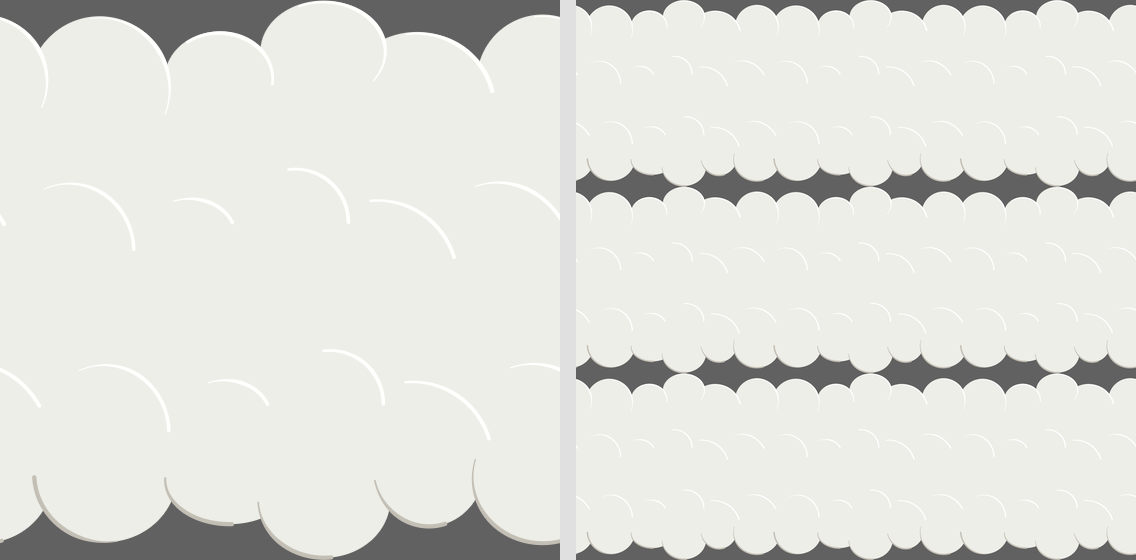
Left, the tile; right, the same tile 3 across and 3 down.
A Shadertoy shader for this pattern:

```glsl
// A bank of flat cartoon cloud on grey: a solid band edged above and below by ellipses.
// Tapered elliptical arcs add white rims, two rows of inner curls and beige undersides.
// All offsets wrap, so one tile continues across both pairs of edges.

#define SKY_COLOR   vec3(0.38, 0.38, 0.38)
#define CLOUD_COLOR vec3(0.928, 0.932, 0.91)
#define LIGHT_COLOR vec3(1.0, 1.0, 0.995)
#define SHADE_COLOR vec3(0.77, 0.75, 0.71)
#define BAND_LOW    0.15
#define BAND_HIGH   0.855
#define RIM_WIDTH   0.0039
#define CURL_WIDTH  0.0035
#define SHADE_WIDTH 0.0038
#define RIM_INSET   0.003
#define ROW_SHIFT   vec2(0.0625, -0.324)

const int PUFFS = 5;

// Ellipses: centre x, centre y, radius x, radius y.
const vec4 TOP_PUFFS[PUFFS] = vec4[PUFFS](
    vec4(0.178, 0.841, 0.128, 0.130), vec4(0.392, 0.859, 0.098, 0.085),
    vec4(0.578, 0.908, 0.113, 0.091), vec4(0.745, 0.805, 0.141, 0.138),
    vec4(0.969, 0.854, 0.118, 0.120));
const vec4 LOW_PUFFS[PUFFS] = vec4[PUFFS](
    vec4(0.189, 0.154, 0.128, 0.122), vec4(0.410, 0.143, 0.115, 0.079),
    vec4(0.579, 0.108, 0.118, 0.104), vec4(0.766, 0.165, 0.099, 0.105),
    vec4(0.969, 0.147, 0.125, 0.117));
const vec4 CURLS[PUFFS] = vec4[PUFFS](
    vec4(0.124, 0.551, 0.115, 0.121), vec4(0.339, 0.577, 0.082, 0.068),
    vec4(0.527, 0.603, 0.095, 0.095), vec4(0.674, 0.499, 0.143, 0.143),
    vec4(0.889, 0.505, 0.143, 0.169));

// Arcs: start and end in degrees, relative width at the start and at the end.
const vec4 RIM_ARCS[PUFFS] = vec4[PUFFS](
    vec4(97, -21, 0.2, 0.25), vec4(127, -6, 0.6, 0.6), vec4(114, -36, 0.4, 0.35),
    vec4(98, 14, 0.4, 1), vec4(97, -23, 0.3, 0.3));
const vec4 SHADE_ARCS[PUFFS] = vec4[PUFFS](
    vec4(183, 279, 1, 0.25), vec4(178, 272, 0.5, 1), vec4(183, 276, 0.4, 1),
    vec4(193, 287, 0.4, 1), vec4(164, 286, 0.3, 0.9));
const vec4 CURL_ARCS[PUFFS] = vec4[PUFFS](
    vec4(113, 2, 0.25, 0.9), vec4(111, 22, 0.3, 0.9), vec4(97, 0, 0.7, 0.9),
    vec4(95, 17, 0.6, 0.95), vec4(106, 34, 0.3, 1));

// Shortest offset on the tile
vec2 wrapOffset(vec2 p, vec2 centre) {
    vec2 d = p - centre;
    return d - floor(d + 0.5);
}

float ellipseDistance(vec2 p, vec4 e) {
    return (length(wrapOffset(p, e.xy) / e.zw) - 1.0) * min(e.z, e.w);
}

// Distance to a round-ended arc whose width varies along it
float arcDistance(vec2 p, vec4 e, vec4 arc, float halfWidth, float inset) {
    vec2 d = wrapOffset(p, e.xy);
    vec2 r = e.zw - inset;
    vec2 span = radians(arc.xy);
    float mid = 0.5 * (span.x + span.y);
    float turn = atan(d.y / r.y, d.x / r.x) - mid;
    turn -= radians(360.0) * floor(turn / radians(360.0) + 0.5);
    float s = clamp(turn / (span.y - span.x) + 0.5, 0.0, 1.0);
    float a = mix(span.x, span.y, s);
    float taper = mix(arc.z, 1.0, smoothstep(0.0, 0.55, s))
                * mix(arc.w, 1.0, smoothstep(0.0, 0.45, 1.0 - s));
    return length(d - r * vec2(cos(a), sin(a))) - halfWidth * taper;
}

float coverage(float distance, float pixel) {
    return clamp(0.5 - distance / pixel, 0.0, 1.0);
}

void mainImage(out vec4 fragColor, in vec2 fragCoord) {
    vec2 p = fragCoord / iResolution.xy;
    float pixel = 1.0 / min(iResolution.x, iResolution.y);

    float cloud = max(BAND_LOW - p.y, p.y - BAND_HIGH);
    float light = 1.0;
    float shade = 1.0;
    for (int i = 0; i < PUFFS; i++) {
        // Silhouette
        cloud = min(cloud, ellipseDistance(p, TOP_PUFFS[i]));
        cloud = min(cloud, ellipseDistance(p, LOW_PUFFS[i]));

        // Rims and undersides
        light = min(light, arcDistance(p, TOP_PUFFS[i], RIM_ARCS[i], RIM_WIDTH, RIM_INSET));
        shade = min(shade, arcDistance(p, LOW_PUFFS[i], SHADE_ARCS[i], SHADE_WIDTH, 0.0));

        // Two staggered rows of curls
        for (int row = 0; row < 2; row++) {
            vec2 q = p - float(row) * ROW_SHIFT;
            light = min(light, arcDistance(q, CURLS[i], CURL_ARCS[i], CURL_WIDTH, 0.0));
        }
    }

    vec3 color = mix(SKY_COLOR, CLOUD_COLOR, coverage(cloud, pixel));
    color = mix(color, SHADE_COLOR, coverage(shade, pixel));
    color = mix(color, LIGHT_COLOR, coverage(light, pixel));
    fragColor = vec4(color, 1.0);
}
```
